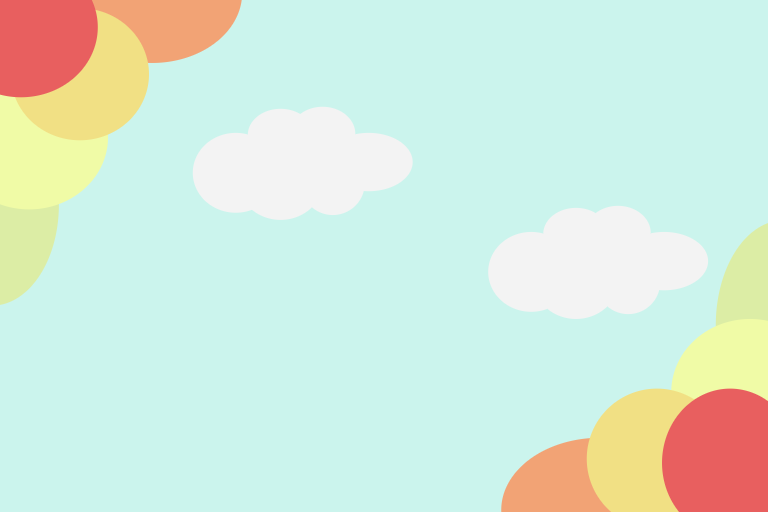
This background is drawn by a WebGL 2 fragment shader. Its source:

```glsl
#version 300 es
precision highp float;

uniform vec2 u_resolution;
out vec4 fragColor;

#define SKY vec3(0.796, 0.957, 0.929)
#define CLOUD vec3(0.953, 0.953, 0.953)
#define GREEN vec3(0.863, 0.929, 0.647)
#define LIME vec3(0.941, 0.984, 0.651)
#define ORANGE vec3(0.949, 0.639, 0.459)
#define GOLD vec3(0.945, 0.878, 0.518)
#define RED vec3(0.910, 0.373, 0.373)
#define ASPECT 1.5
#define CLOUD_A vec2(0.605, 0.6875)
#define CLOUD_B vec2(1.182, 0.494)

const int DISCS = 5;
const int PUFFS = 7;

// Ellipses are stored as center.xy, radius.xy, listed back to front
const vec3 DISC_COLORS[DISCS] = vec3[](GREEN, LIME, ORANGE, GOLD, RED);

const vec4 TOP_LEFT[DISCS] = vec4[](
    vec4(-0.016, 0.600, 0.131, 0.197),
    vec4(0.057, 0.732, 0.154, 0.141),
    vec4(0.297, 1.014, 0.176, 0.137),
    vec4(0.156, 0.855, 0.135, 0.129),
    vec4(0.041, 0.947, 0.150, 0.137));

const vec4 BOTTOM_RIGHT[DISCS] = vec4[](
    vec4(1.531, 0.365, 0.133, 0.205),
    vec4(1.465, 0.234, 0.154, 0.143),
    vec4(1.172, 0.004, 0.193, 0.141),
    vec4(1.283, 0.104, 0.137, 0.137),
    vec4(1.426, 0.096, 0.133, 0.145));

// Cloud puffs relative to the cloud anchor; the last one fills the core
const vec4 CLOUD_PUFFS[PUFFS] = vec4[](
    vec4(-0.1445, -0.025, 0.084, 0.078),
    vec4(-0.057, 0.049, 0.064, 0.051),
    vec4(0.025, 0.051, 0.064, 0.053),
    vec4(0.115, -0.004, 0.086, 0.057),
    vec4(-0.057, -0.039, 0.084, 0.078),
    vec4(0.045, -0.045, 0.0625, 0.0625),
    vec4(0.0, 0.0, 0.117, 0.068));

// Approximate signed distance to an ellipse
float ellipseDistance(vec2 p, vec4 ellipse) {
    vec2 offset = p - ellipse.xy;
    vec2 scaled = offset / ellipse.zw;
    float k = length(scaled);
    return k * (k - 1.0) / max(length(scaled / ellipse.zw), 1e-4);
}

float cloudDistance(vec2 p) {
    float d = 1e3;
    for (int i = 0; i < PUFFS; i++) {
        d = min(d, ellipseDistance(p, CLOUD_PUFFS[i]));
    }
    return d;
}

// Antialiased coverage of a shape, one pixel wide at its edge
float coverage(float d) {
    return clamp(0.5 - d * u_resolution.y, 0.0, 1.0);
}

void main() {
    vec2 p = gl_FragCoord.xy / u_resolution * vec2(ASPECT, 1.0);
    vec3 color = SKY;

    // Clouds
    float clouds = min(cloudDistance(p - CLOUD_A), cloudDistance(p - CLOUD_B));
    color = mix(color, CLOUD, coverage(clouds));

    // Corner discs
    for (int i = 0; i < DISCS; i++) {
        float d = min(ellipseDistance(p, TOP_LEFT[i]), ellipseDistance(p, BOTTOM_RIGHT[i]));
        color = mix(color, DISC_COLORS[i], coverage(d));
    }

    fragColor = vec4(color, 1.0);
}
```
